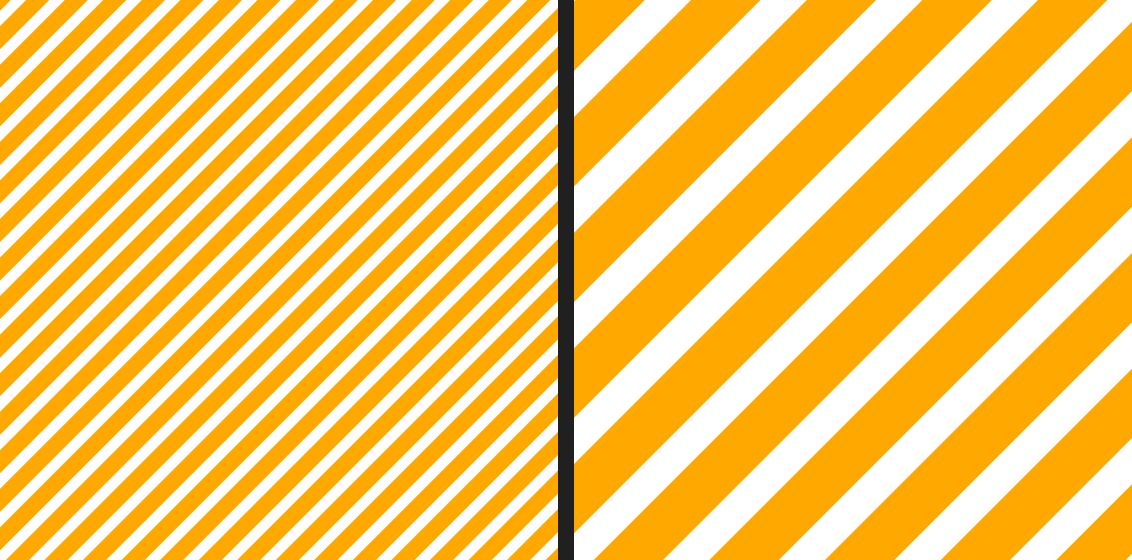
Left: the whole. Right: its middle third, enlarged.
Reproduce this pattern procedurally as a Shadertoy shader.

```glsl
// Diagonal orange stripes on white, rising to the right at 45 degrees

// Signed distance to the nearest stripe, in periods; negative inside
float stripeDistance(float phase, float width) {
    return abs(fract(phase - 0.5 * width + 0.5) - 0.5) - 0.5 * width;
}

void mainImage(out vec4 fragColor, in vec2 fragCoord) {
    vec2 uv = fragCoord / iResolution.y;
    float stripesPerHeight = 14.526;

    // Phase grows from the top left corner towards the lower right
    float phase = (uv.x + 1.0 - uv.y) * stripesPerHeight - 0.679;
    float dist = stripeDistance(phase, 0.6);

    // One pixel measured across the stripe softens its edges
    float pixel = sqrt(2.0) * stripesPerHeight / iResolution.y;
    float coverage = clamp(0.5 - dist / pixel, 0.0, 1.0);

    vec3 orange = vec3(0.995, 0.66, 0.0);
    fragColor = vec4(mix(vec3(1.0), orange, coverage), 1.0);
}
```
